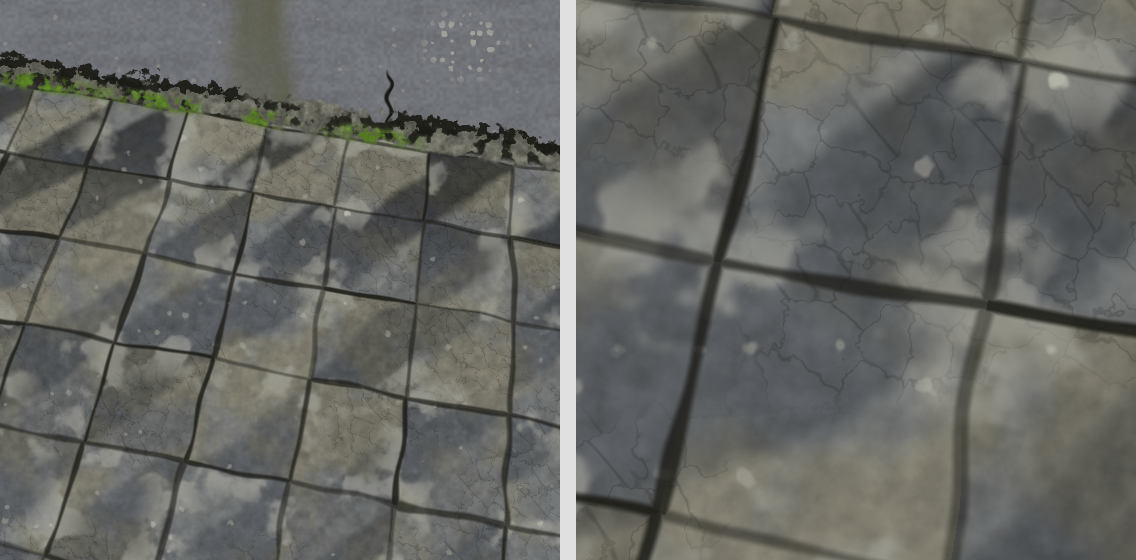
Left, the full canvas; right, a detail of the centre.
Give the GLSL for this texture, as a WebGL 2 fragment shader.

```glsl
#version 300 es
precision highp float;
// Weathered square paving in perspective, meeting a stained grey wall along a mossy, broken seam.
uniform vec2 u_resolution;
out vec4 fragColor;

const vec3 WALL = vec3(0.43, 0.44, 0.46);
const vec3 STAIN = vec3(0.35, 0.35, 0.26);
const vec3 WARM = vec3(0.46, 0.45, 0.40);
const vec3 COOL = vec3(0.41, 0.42, 0.42);
const vec3 LIME = vec3(0.66, 0.66, 0.62);
const vec3 RUBBLE = vec3(0.41, 0.41, 0.37);
const vec3 SOIL = vec3(0.10, 0.10, 0.08);
const vec3 MOSS = vec3(0.29, 0.42, 0.12);

float hash(vec2 p) {
  vec3 q = fract(p.xyx * 0.1031);
  q += dot(q, q.yzx + 33.33);
  return fract((q.x + q.y) * q.z);
}

float noise(vec2 p) {
  vec2 i = floor(p), f = fract(p);
  f = f * f * (3.0 - 2.0 * f);
  return mix(mix(hash(i), hash(i + vec2(1, 0)), f.x),
             mix(hash(i + vec2(0, 1)), hash(i + vec2(1, 1)), f.x), f.y);
}

float fbm(vec2 p) {
  float sum = 0.0, amp = 0.533;
  for (int i = 0; i < 4; i++) {
    sum += amp * noise(p);
    p = mat2(1.6, 1.2, -1.2, 1.6) * p + 7.3;
    amp *= 0.5;
  }
  return sum;
}

// Gap between nearest and second nearest cell centre: zero on hairline cracks
float crackle(vec2 p) {
  vec2 near = vec2(9.0), cell = floor(p);
  for (int y = -1; y <= 1; y++)
    for (int x = -1; x <= 1; x++) {
      vec2 c = cell + vec2(x, y);
      float d = length(c + vec2(hash(c), hash(c + 41.0)) - p);
      near = d < near.x ? vec2(d, near.x) : vec2(near.x, min(near.y, d));
    }
  return near.y - near.x;
}

// Sparse round chips, one possible per cell
float chips(vec2 p, float density, float radius) {
  vec2 c = floor(p);
  vec2 centre = 0.3 + 0.4 * vec2(hash(c + 5.0), hash(c + 19.0));
  float d = length(fract(p) - centre) + 0.2 * (noise(p * 5.0) - 0.5);
  float size = radius * (0.5 + hash(c + 63.0));
  return step(hash(c), density) * smoothstep(size + 0.08, size - 0.08, d);
}

// Inverse perspective: canvas point (y down) to tile columns and rows
vec2 toGrid(vec2 p) {
  vec2 across = vec2(0.6715, 0.1003) + 0.0487 * p;
  vec2 down = vec2(-0.2199, 0.4030) + 0.2262 * p;
  vec2 r = p - vec2(0.2018, 0.1784);
  float det = across.x * down.y - down.x * across.y;
  vec2 st = vec2(r.x * down.y - down.x * r.y, across.x * r.y - r.x * across.y) / det;
  return vec2(1.0, 0.0) + st * vec2(5.0, 4.0);
}

// Soil-filled joint of varying width; edge identifies the side of the tile
float joint(float coord, vec2 edge, float wear) {
  float d = abs(coord - floor(coord + 0.5));
  float width = 0.008 + 0.024 * wear * (0.4 + hash(edge));
  return smoothstep(width + 0.018, width - 0.012, d) * mix(0.5, 1.0, hash(edge + 9.0));
}

vec3 paving(vec2 p, vec2 grid) {
  grid += 0.07 * (vec2(noise(p * 14.0), noise(p * 14.0 + 31.0)) - 0.5);
  grid.x += 0.05 * (hash(vec2(floor(grid.y), 3.0)) - 0.5);
  vec2 id = floor(grid), f = fract(grid);
  float cloud = fbm(p * 9.0 + id * 3.0), fine = fbm(p * 75.0);
  float tint = cloud + 0.35 * (hash(id + 17.0) - 0.5);
  vec3 col = mix(COOL, WARM, smoothstep(0.35, 0.62, tint));
  col *= 0.88 + 0.14 * hash(id + 2.0) + 0.3 * (fine - 0.45);

  // Diagonal damp shading, deepest beside the wall
  float side = hash(id + 8.0) < 0.5 ? -1.0 : 1.0;
  float slant = f.x + f.y - 1.0 + 0.7 * (hash(id + 27.0) - 0.5) + 0.35 * (cloud - 0.5);
  float depth = mix(0.42, 0.13, smoothstep(0.3, 2.2, grid.y));
  float damp = smoothstep(-0.09, 0.09, side * slant);
  col = mix(col * 1.06, col * vec3(0.97, 0.99, 1.03) * (1.0 - depth), damp);

  // Hairlines, lime bloom near the corners and pale chips
  float hair = smoothstep(0.09, 0.0, crackle(grid * 5.0 + 0.8 * fine));
  col *= 1.0 - 0.16 * hair * smoothstep(0.35, 0.6, noise(p * 8.0 + 4.0));
  vec2 border = min(f, 1.0 - f);
  float corner = smoothstep(0.4, 0.05, min(border.x, border.y));
  float bloom = smoothstep(0.60, 0.74, fbm(p * 16.0 + 11.0) + 0.08 * corner);
  col = mix(col, LIME, 0.6 * bloom * corner + 0.5 * chips(p * 38.0, 0.06, 0.14));

  float wear = noise(p * 18.0 + 50.0);
  float upright = joint(grid.x, vec2(floor(grid.x + 0.5), id.y), wear);
  float level = joint(grid.y, vec2(id.x, floor(grid.y + 0.5) + 40.0), wear);
  return mix(col, SOIL, 0.88 * max(upright, level));
}

vec3 wall(vec2 p) {
  vec3 col = WALL * (0.94 + 0.16 * fbm(p * vec2(12, 45)) + 0.12 * (noise(p * 170.0) - 0.5));
  float streak = smoothstep(0.085, 0.02, abs(p.x - 0.465 + 0.03 * (fbm(p * 12.0) - 0.5)));
  col = mix(col, STAIN, streak * (0.5 + 0.5 * noise(p * vec2(35, 6))));
  float flaked = smoothstep(0.10, 0.04, length((p - vec2(0.83, 0.08)) * vec2(1.0, 1.2)));
  col = mix(col, LIME, 0.85 * flaked * chips(p * 60.0, 0.5, 0.25));
  col = mix(col, LIME, 0.4 * chips(p * 45.0 + 8.0, 0.05, 0.12));
  float crack = abs(p.x - 0.694 + 0.02 * (noise(p * 40.0) - 0.5));
  float span = smoothstep(0.12, 0.14, p.y);
  return mix(col, SOIL, span * smoothstep(0.005, 0.001, crack));
}

void main() {
  vec2 p = gl_FragCoord.xy / u_resolution;
  p.y = 1.0 - p.y;
  vec2 grid = toGrid(p);
  float rough = fbm(p * 42.0), grit = fbm(p * 95.0 + 6.0);

  // Broken rubble strip between the wall foot and the first tile row
  float foot = p.y - (0.102 + 0.15 * p.x + 0.045 * (rough - 0.5));
  vec3 seam = RUBBLE * (0.6 + 0.8 * grit);
  seam = mix(seam, SOIL, 0.85 * smoothstep(0.51, 0.62, rough));
  vec3 col = mix(seam, paving(p, grid), smoothstep(-0.06, 0.04, grid.y + 0.25 * (rough - 0.5)));
  col = mix(col, wall(p), smoothstep(0.003, -0.003, foot));

  // Dark gap under the wall, widest on the right
  float open = max(smoothstep(0.68, 0.71, p.x), smoothstep(0.58, 0.72, noise(vec2(p.x * 11.0, 2.0))));
  float gap = abs(foot - 0.006) - 0.016 * open * smoothstep(0.25, 0.65, grit);
  col = mix(col, SOIL, 0.92 * open * smoothstep(0.003, -0.003, gap));

  // Moss tufts along the first joint
  float tuft = smoothstep(0.48, 0.68, noise(vec2(p.x * 15.0, 7.0)));
  float strip = smoothstep(0.18, 0.04, abs(grid.y + 0.08));
  col = mix(col, MOSS * (0.6 + 0.9 * grit), tuft * strip * smoothstep(0.38, 0.55, grit));
  fragColor = vec4(clamp(col, 0.0, 1.0), 1.0);
}
```
